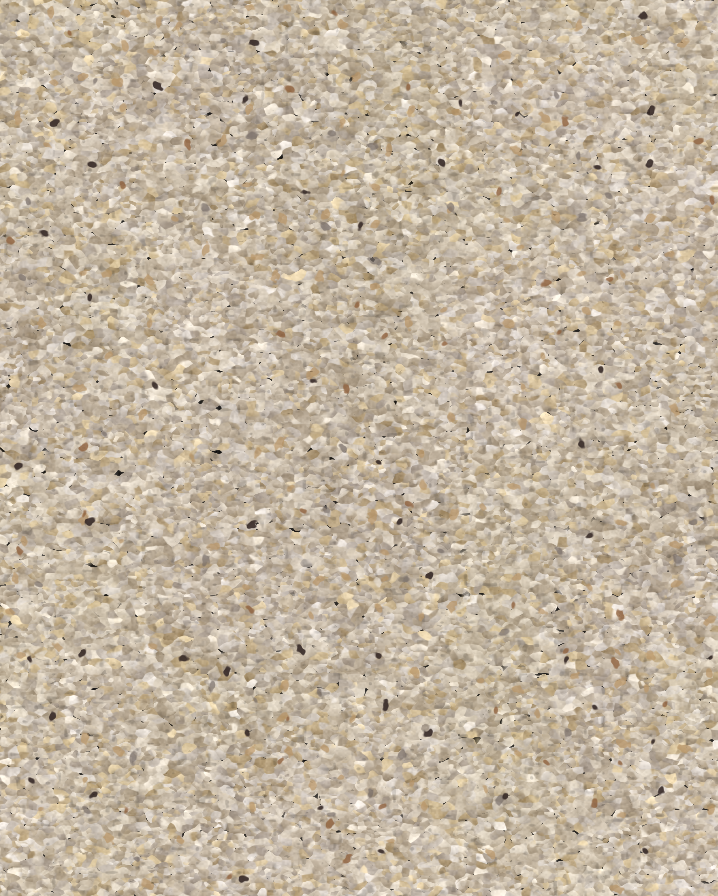
A WebGL 1 fragment shader for this texture:

```glsl
precision highp float;
// Pale beige sand: tightly packed flaky grains with scattered rust and dark specks.

uniform vec2 u_resolution;

float hash(vec2 p) {
  return fract(sin(dot(p, vec2(127.1, 311.7))) * 43758.5453);
}

vec2 hash2(vec2 p) {
  return vec2(hash(p), hash(p + 57.3));
}

float noise(vec2 p) {
  vec2 i = floor(p), f = fract(p);
  f = f * f * (3.0 - 2.0 * f);
  return mix(mix(hash(i), hash(i + vec2(1.0, 0.0)), f.x),
             mix(hash(i + vec2(0.0, 1.0)), hash(i + 1.0), f.x), f.y);
}

mat2 rotate(float a) {
  return mat2(cos(a), sin(a), -sin(a), cos(a));
}

// Colour of one grain: a shade from tan to cream, sometimes ochre or greyish.
vec3 grainColor(vec2 id) {
  float shade = hash(id + 11.7);
  vec3 color = mix(vec3(0.63, 0.565, 0.475), vec3(0.925, 0.885, 0.82), shade);
  float kind = hash(id + 23.1);
  color *= mix(vec3(1.0), vec3(0.98, 0.93, 0.80), step(0.86, kind));
  color += vec3(-0.012, 0.0, 0.035) * step(kind, 0.25);
  return color + 0.07 * step(0.965, shade);
}

// Soft-edged cellular grains, each tilted and lit across its own facet.
vec3 grains(vec2 p) {
  vec2 cell = floor(p), f = fract(p);
  vec3 sum = vec3(0.0);
  float total = 0.0;
  for (int y = -1; y <= 1; y++) {
    for (int x = -1; x <= 1; x++) {
      vec2 offset = vec2(float(x), float(y));
      vec2 id = cell + offset;
      vec2 toGrain = f - offset - 0.1 - 0.8 * hash2(id);
      vec2 flake = rotate(2.4 * (hash(id + 5.9) - 0.5)) * toGrain * vec2(0.85, 1.25);
      float weight = exp(-15.0 * dot(flake, flake));
      float tilt = 6.2832 * hash(id + 31.3);
      float light = 0.09 * dot(toGrain, vec2(cos(tilt), sin(tilt))) + 0.04 * toGrain.y;
      sum += weight * (grainColor(id) + light);
      total += weight;
    }
  }
  return sum / max(total, 1e-5);
}

// Coverage of ragged specks, at most one in each cell of a coarse grid.
float specks(vec2 p, float scale, float chance, float size, float seed) {
  vec2 id = floor(p * scale) + seed;
  vec2 center = 0.2 + 0.6 * hash2(id);
  vec2 q = rotate(6.2832 * hash(id + 3.7)) * (fract(p * scale) - center) / scale;
  float radius = size * mix(0.5, 1.0, hash(id + 8.1));
  float ragged = 0.8 * radius * (noise(p * 260.0 + seed) - 0.5);
  float d = length(q * vec2(0.8, 1.3)) + ragged - radius;
  float soft = max(0.8 / u_resolution.y, 0.0012);
  return step(hash(id + 14.9), chance) * (1.0 - smoothstep(-soft, soft, d));
}

void main() {
  vec2 p = gl_FragCoord.xy / u_resolution.y;
  vec2 warped = p + 0.004 * (vec2(noise(p * 130.0), noise(p * 130.0 + 40.0)) - 0.5);

  // Main grains, with finer chips filling patches between them
  vec3 color = grains(warped * vec2(98.0, 125.0));
  vec3 chips = grains(warped * vec2(165.0, 205.0) + 71.0);
  color = mix(color, chips, 0.15 + 0.6 * smoothstep(0.45, 0.7, noise(p * 75.0 + 9.0)));

  // Small shadowed gaps and fine surface roughness
  float gap = smoothstep(0.74, 0.95, noise(p * vec2(150.0, 190.0) + 17.0));
  color *= 1.0 - 0.16 * gap;
  color += 0.07 * (noise(p * 420.0) - 0.5);

  // Broad drift in tone
  color += 0.035 * (noise(p * 5.0 + 2.0) - 0.5) + 0.012;
  color.b += 0.02 * (noise(p * 9.0 + 30.0) - 0.5);

  // Ochre and rust grains, then dark mineral specks
  color = mix(color, vec3(0.72, 0.58, 0.40), 0.7 * specks(p, 27.0, 0.24, 0.0062, 3.0));
  color = mix(color, vec3(0.56, 0.38, 0.24), 0.8 * specks(p, 17.0, 0.20, 0.0048, 51.0));
  color = mix(color, vec3(0.47, 0.43, 0.41), 0.7 * specks(p, 15.0, 0.22, 0.0055, 87.0));
  color = mix(color, vec3(0.21, 0.16, 0.15), 0.9 * specks(p, 13.0, 0.28, 0.0050, 29.0));

  gl_FragColor = vec4(clamp(color, 0.0, 1.0), 1.0);
}
```
